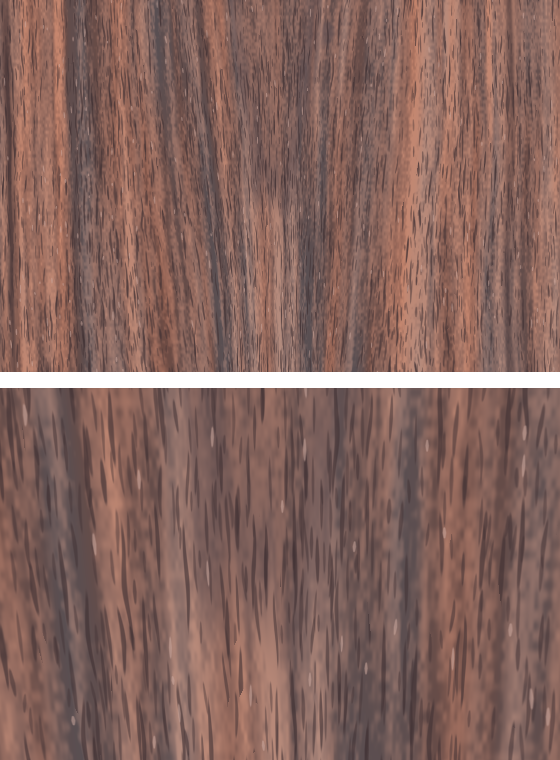
Top: the whole. Bottom: its middle third, enlarged.
Reproduce this texture procedurally as a Shadertoy shader.

```glsl
// Rosewood veneer: leaning vertical bands, a flame figure, dark pores and pale flecks.

const vec3 DARK_BROWN = vec3(0.39, 0.30, 0.29);
const vec3 MID_BROWN = vec3(0.58, 0.425, 0.382);
const vec3 PINK_TAN = vec3(0.74, 0.535, 0.46);
const vec3 MAUVE_SHIFT = vec3(-0.045, 0.010, 0.035);
const vec3 VIOLET_GREY = vec3(0.40, 0.325, 0.33);
const vec3 PORE_COLOR = vec3(0.25, 0.19, 0.20);
const vec3 FLECK_COLOR = vec3(0.80, 0.66, 0.62);
const float FLAME_X = 0.735;

float hash(vec2 p) {
    return fract(sin(dot(p, vec2(127.1, 311.7))) * 43758.5453);
}

float noise(vec2 p) {
    vec2 cell = floor(p);
    vec2 f = fract(p);
    f = f * f * (3.0 - 2.0 * f);
    float low = mix(hash(cell), hash(cell + vec2(1.0, 0.0)), f.x);
    float high = mix(hash(cell + vec2(0.0, 1.0)), hash(cell + 1.0), f.x);
    return mix(low, high, f.y);
}

// Noise centred on zero
float ripple(vec2 p, vec2 frequency, float seed) {
    return noise(p * frequency + seed * 17.3) - 0.5;
}

// Straightens the lean of the fibres so that bands run along y
vec2 fibreSpace(vec2 p) {
    float d = p.x - FLAME_X;
    float lean = 0.03 * (1.0 - smoothstep(0.6, 1.0, p.x)) - 0.55 * d * exp(-14.0 * d * d);
    float sway = 0.014 * ripple(p, vec2(5.0, 2.5), 1.0) + 0.005 * ripple(p, vec2(25.0, 7.0), 2.0);
    return vec2(p.x - lean * (1.0 - p.y) + sway, p.y);
}

// Brightness of the bands, from broad to fine
float bandTone(vec2 q) {
    float tone = 0.60 * ripple(q, vec2(11.0, 0.5), 3.0);
    tone += 0.75 * ripple(q, vec2(31.0, 0.8), 4.0);
    tone += 0.55 * ripple(q, vec2(78.0, 1.8), 5.0);
    return tone;
}

// Short fibres and the speckle of the surface
float fibreTone(vec2 q) {
    float tone = 0.36 * ripple(q, vec2(150.0, 14.0), 6.0);
    tone += 0.32 * ripple(q, vec2(260.0, 110.0), 7.0);
    return tone;
}

// Thin tapered streaks scattered one per grid cell
float streaks(vec2 q, vec2 grid, float width, float density, float blur, float seed) {
    q.x += 0.006 * ripple(q, vec2(40.0, 22.0), seed);
    vec2 g = q * grid;
    float column = floor(g.x);
    g.y += 7.0 * hash(vec2(column, seed));
    vec2 id = vec2(column, floor(g.y)) + seed * 13.0;
    float reach = mix(0.15, 0.48, hash(id + 5.1));
    float along = abs(fract(g.y) - 0.5) / reach;
    float across = abs(fract(g.x) - mix(0.3, 0.7, hash(id + 9.7))) / grid.x;
    float halfWidth = width * sqrt(max(1.0 - along, 0.0));
    float body = 1.0 - smoothstep(halfWidth - blur, halfWidth + blur, across);
    return body * step(hash(id), density) * smoothstep(1.0, 0.7, along);
}

float seam(float x, float center, float width) {
    float d = (x - center) / width;
    return exp(-d * d);
}

// Signed depth inside the downward pointing flame, with a ragged edge
float flameDepth(vec2 p, vec2 q) {
    float d = p.x - FLAME_X;
    float ragged = 0.28 * ripple(q, vec2(45.0, 3.0), 8.0) + 0.12 * ripple(q, vec2(110.0, 9.0), 9.0);
    return p.y - 0.52 - 38.0 * d * d + ragged;
}

void mainImage(out vec4 fragColor, in vec2 fragCoord) {
    vec2 p = fragCoord / iResolution.y;
    vec2 q = fibreSpace(p);
    float blur = 0.0006 + 0.4 / iResolution.y;

    // Bands, calmer inside the flame
    float depth = flameDepth(p, q);
    float inside = smoothstep(-0.03, 0.05, depth);
    float rim = exp(-depth * depth * 70.0) * smoothstep(0.3, 0.55, p.y);
    float tone = mix(0.54 + bandTone(q), 0.36 + 0.25 * bandTone(q), inside);
    tone = clamp(tone + fibreTone(q), 0.0, 1.0);

    vec3 color = mix(DARK_BROWN, MID_BROWN, smoothstep(0.0, 0.55, tone));
    color = mix(color, PINK_TAN, smoothstep(0.45, 1.0, tone));
    float hue = 1.3 * ripple(q, vec2(19.0, 0.9), 10.0) + 0.7 * ripple(q, vec2(60.0, 3.0), 11.0);
    color += MAUVE_SHIFT * clamp(hue * 1.5, -0.9, 0.9) * (1.0 - 0.7 * inside);

    // Violet rim, small knot and dark seams
    color = mix(color, VIOLET_GREY, 0.55 * rim);
    float knot = length((p - vec2(0.88, 0.91)) / vec2(0.018, 0.045));
    knot += 0.6 * ripple(p, vec2(70.0, 30.0), 12.0);
    color = mix(color, VIOLET_GREY, 0.65 * (1.0 - smoothstep(0.5, 1.2, knot)));
    float dark = 0.7 * seam(q.x, 0.015, 0.014) + 0.45 * seam(q.x, 1.37, 0.013);
    dark *= 0.6 + 0.8 * noise(q * vec2(140.0, 5.0));
    color = mix(color, PORE_COLOR, clamp(dark, 0.0, 0.8));

    // Pores in three sizes, gathered in patches
    float patches = smoothstep(0.25, 0.75, noise(q * vec2(14.0, 1.6) + 40.0));
    for (int i = 0; i < 3; i++) {
        float k = float(i);
        vec2 grid = vec2(65.0 + 30.0 * k, 7.0 + 5.0 * k);
        float pore = streaks(q, grid, 0.0024 - 0.0004 * k, 0.2 + 0.4 * patches, blur, k + 1.0);
        color = mix(color, PORE_COLOR, pore * (0.62 - 0.1 * k));
    }

    // Pale flecks
    float fleck = streaks(q, vec2(70.0, 34.0), 0.0018, 0.07, blur, 6.0);
    color = mix(color, FLECK_COLOR, 0.55 * fleck);

    fragColor = vec4(color, 1.0);
}
```
